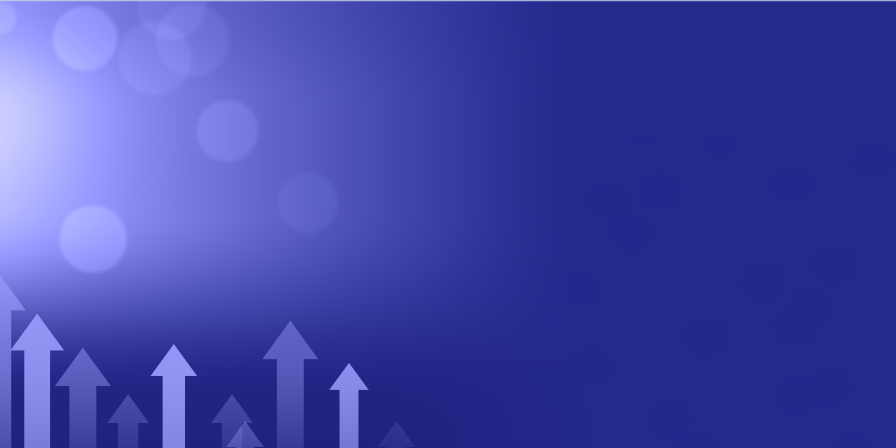
A WebGL 1 fragment shader for this background:

```glsl
precision highp float;
uniform vec2 u_resolution;

// Soft coverage of a signed distance, one pixel wide
float cover(float d) {
    return clamp(0.5 - d * u_resolution.y, 0.0, 1.0);
}

// Upward arrow: q is measured from the tip, w is half the head width
float arrow(vec2 q, float w) {
    float x = abs(q.x);
    float head = max((x * 1.37 + q.y) / 1.7, -q.y - 1.37 * w);
    float shaft = max(x - 0.48 * w, q.y + 1.3 * w);
    return min(head, shaft);
}

vec2 hash2(vec2 c) {
    return fract(sin(vec2(dot(c, vec2(127.1, 311.7)), dot(c, vec2(269.5, 183.3)))) * 437.58);
}

// Cellular noise: distance to the nearest scattered point
float cells(vec2 p) {
    float nearest = 1.0;
    for (int j = -1; j <= 1; j++) {
        for (int i = -1; i <= 1; i++) {
            vec2 c = floor(p) + vec2(float(i), float(j));
            nearest = min(nearest, length(c + hash2(c) - p));
        }
    }
    return nearest;
}

void main() {
    vec2 p = gl_FragCoord.xy / u_resolution.y;
    p.x *= 2.0 * u_resolution.y / u_resolution.x;

    // Light from the left, fading to the right, the floor and the ceiling
    float reach = clamp(1.0 - p.x / 1.27, 0.0, 1.0);
    float rise = smoothstep(0.12, 0.54, p.y);
    float ceiling = 1.0 - 0.22 * smoothstep(0.75, 1.0, p.y);
    float glow = 0.53 * pow(reach, 1.22) * rise * ceiling;
    vec2 core = (p - vec2(0.0, 0.73)) / vec2(0.2, 0.2);
    glow += 0.13 * exp(-dot(core, core));

    vec3 color = vec3(0.14, 0.16, 0.55) + glow * vec3(1.0, 0.98, 1.0);
    float floorShade = (1.0 - smoothstep(0.0, 0.35, p.y)) * (1.0 - smoothstep(0.8, 1.4, p.x));
    color -= floorShade * vec3(0.01, 0.025, 0.05);

    // Faint mottling on the dark side
    float mottle = smoothstep(0.15, 0.3, cells(p * vec2(5.0, 6.0))) - 1.0;
    color += 0.008 * mottle * smoothstep(1.2, 1.5, p.x) * (1.0 - smoothstep(0.5, 0.75, p.y));

    // Pale discs: centre, radius, strength
    vec4 discs[8];
    discs[0] = vec4(0.190, 0.914, 0.076, 0.080);
    discs[1] = vec4(0.208, 0.466, 0.079, 0.085);
    discs[2] = vec4(0.508, 0.708, 0.073, 0.055);
    discs[3] = vec4(0.688, 0.547, 0.071, 0.030);
    discs[4] = vec4(0.346, 0.870, 0.086, 0.035);
    discs[5] = vec4(0.430, 0.910, 0.086, 0.035);
    discs[6] = vec4(0.383, 0.987, 0.080, 0.035);
    discs[7] = vec4(0.000, 0.960, 0.040, 0.060);
    for (int i = 0; i < 8; i++) {
        float d = length(p - discs[i].xy) - discs[i].z;
        color += discs[i].w * (1.0 - smoothstep(-0.012, 0.004, d));
    }
    color = min(color, 1.0);

    // Rising arrows: tip, half width, strength
    vec4 arrows[10];
    arrows[0] = vec4(-0.005, 0.393, 0.0625, 0.60);
    arrows[1] = vec4(0.185, 0.224, 0.0625, 0.46);
    arrows[2] = vec4(0.286, 0.120, 0.047, 0.38);
    arrows[3] = vec4(0.518, 0.120, 0.047, 0.36);
    arrows[4] = vec4(0.648, 0.284, 0.0625, 0.42);
    arrows[5] = vec4(0.885, 0.060, 0.042, 0.25);
    arrows[6] = vec4(0.083, 0.300, 0.060, 0.86);
    arrows[7] = vec4(0.388, 0.232, 0.052, 0.90);
    arrows[8] = vec4(0.547, 0.060, 0.042, 0.55);
    arrows[9] = vec4(0.779, 0.190, 0.044, 0.84);
    for (int i = 0; i < 10; i++) {
        vec4 a = arrows[i];
        float fade = mix(smoothstep(-0.12, 0.2, p.y), 1.0, a.w * a.w);
        float amount = a.w * fade * cover(arrow(p - a.xy, a.z));
        color = mix(color, vec3(0.62, 0.63, 1.0), amount);
    }

    // Thin pale rim along the top
    color = mix(color, vec3(0.78, 0.82, 0.92), 0.8 * smoothstep(0.996, 0.998, p.y));

    gl_FragColor = vec4(color, 1.0);
}
```
